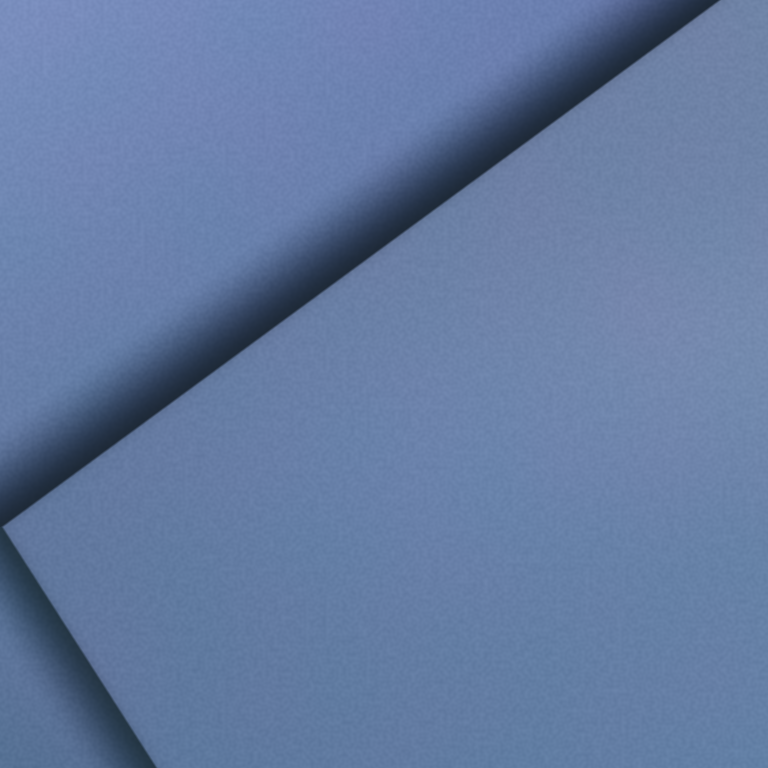
Reproduce this texture procedurally as a Shadertoy shader.

```glsl
// A corner of a smooth blue sheet lies over a second sheet and shades it.
// Two half-planes give the sheet outline, their distances drive the soft shadow,
// and corner-blended tints with gradient noise give the worn, grainy surface.

const vec2 CORNER = vec2(0.003, 0.314);
const vec2 TOP_END = vec2(0.9375, 1.0);
const vec2 LEFT_END = vec2(0.204, 0.0);

vec2 hashGradient(vec2 cell) {
    vec3 q = fract(cell.xyx * vec3(0.1031, 0.1030, 0.0973));
    q += dot(q, q.yzx + 33.33);
    float angle = 6.2832 * fract((q.x + q.y) * q.z);
    return vec2(cos(angle), sin(angle));
}

float gradientNoise(vec2 p) {
    vec2 i = floor(p), f = fract(p);
    vec2 u = f * f * f * (f * (f * 6.0 - 15.0) + 10.0);
    vec2 e = vec2(0.0, 1.0);
    float a = dot(hashGradient(i), f);
    float b = dot(hashGradient(i + e.yx), f - e.yx);
    float c = dot(hashGradient(i + e.xy), f - e.xy);
    float d = dot(hashGradient(i + e.yy), f - e.yy);
    return mix(mix(a, b, u.x), mix(c, d, u.x), u.y);
}

// Signed distance to the line from a to b, positive on its left side.
float lineDistance(vec2 p, vec2 a, vec2 b) {
    vec2 dir = normalize(b - a);
    return dot(p - a, vec2(-dir.y, dir.x));
}

vec3 cornerBlend(vec2 p, vec3 bl, vec3 br, vec3 tl, vec3 tr) {
    return mix(mix(bl, br, p.x), mix(tl, tr, p.x), p.y);
}

float softSpot(vec2 p, vec2 centre, vec2 size) {
    vec2 q = (p - centre) / size;
    return exp(-dot(q, q));
}

// Fades from the contact shadow to the open surface, blue returning first.
vec3 castShadow(vec3 surface, vec3 dark, float dist, float reach) {
    float light = smoothstep(-0.05 * reach, reach, dist);
    return mix(dark, surface, pow(vec3(light), vec3(1.06, 1.0, 0.88)));
}

vec3 upperSheet(vec2 p) {
    vec3 tint = cornerBlend(p, vec3(0.365, 0.46, 0.61), vec3(0.39, 0.50, 0.65),
                               vec3(0.41, 0.48, 0.63), vec3(0.44, 0.515, 0.655));
    tint += vec3(0.045, 0.03, 0.03) * softSpot(p, vec2(1.0, 0.56), vec2(0.4, 0.17));
    tint += vec3(0.01, 0.018, 0.03) * softSpot(p, vec2(0.55, 0.4), vec2(0.35, 0.2));
    return tint;
}

vec3 lowerSheet(vec2 p, float topDist, float leftDist) {
    vec3 tint = cornerBlend(p, vec3(0.34, 0.44, 0.58), vec3(0.34, 0.43, 0.58),
                               vec3(0.475, 0.56, 0.745), vec3(0.40, 0.475, 0.67));
    vec3 besideTop = castShadow(tint, vec3(0.115, 0.16, 0.21), topDist, 0.11);
    vec3 besideLeft = castShadow(tint, vec3(0.14, 0.21, 0.26), leftDist, 0.085);
    return topDist > leftDist ? besideTop : besideLeft;
}

// Broad colour drift plus two sizes of fine grain.
vec3 surfaceGrain(vec2 p) {
    float drift = gradientNoise(p * 7.0 + 3.7);
    float mottling = gradientNoise(p * 75.0);
    float grain = gradientNoise(p * 190.0 + 11.3);
    return drift * vec3(0.016, -0.004, 0.004) + 0.012 * mottling + 0.028 * grain;
}

void mainImage(out vec4 fragColor, in vec2 fragCoord) {
    vec2 p = fragCoord / iResolution.xy;
    float topDist = lineDistance(p, CORNER, TOP_END);
    float leftDist = lineDistance(p, LEFT_END, CORNER);
    float outside = max(topDist, leftDist);

    // Slightly blurred outline with a narrow dim lip along the sheet's edge.
    float blur = max(0.002, 0.75 / iResolution.y);
    float coverage = 1.0 - smoothstep(-blur, blur, outside);
    float lip = exp(-max(-outside, 0.0) / 0.006);

    vec3 upper = upperSheet(p) * (1.0 - 0.10 * lip);
    vec3 lower = lowerSheet(p, topDist, leftDist);
    vec3 color = mix(lower, upper, coverage);

    // Grain weakens where the shadow is deep.
    color += surfaceGrain(p) * smoothstep(0.05, 0.45, color.g);
    fragColor = vec4(clamp(color, 0.0, 1.0), 1.0);
}
```
